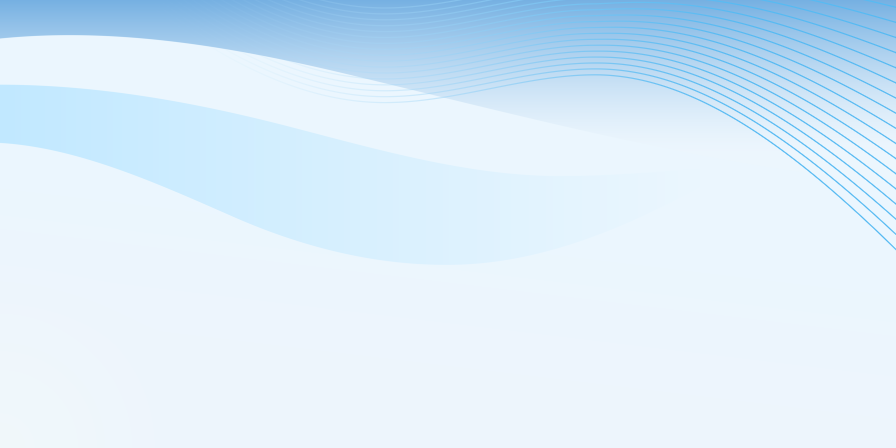
Write a WebGL 2 fragment shader that draws this background.

```glsl
#version 300 es
precision highp float;
// Pale blue background: sky fading down, soft waves and a fan of fine flowing lines.

uniform vec2 u_resolution;
out vec4 fragColor;

const vec3 SKY_TOP = vec3(0.46, 0.69, 0.885);
const vec3 SKY_LOW = vec3(0.925, 0.963, 0.992);
const vec3 MIST = vec3(0.920, 0.965, 0.995);
const vec3 PAPER = vec3(0.930, 0.960, 0.990);
const vec3 CORNER = vec3(0.940, 0.970, 0.982);
const vec3 RIBBON = vec3(0.755, 0.910, 1.0);
const vec3 LINE_PALE = vec3(0.66, 0.85, 0.97);
const vec3 LINE_DEEP = vec3(0.34, 0.73, 0.95);
const float LINE_COUNT = 17.0;
const float LINE_HALF_WIDTH = 0.0014;

// Cubic between two knots, each holding x, y and slope.
float span(float x, vec3 a, vec3 b) {
    float w = b.x - a.x;
    float t = (x - a.x) / w;
    float s = 1.0 - t;
    return s * s * ((1.0 + 2.0 * t) * a.y + t * w * a.z)
         + t * t * ((1.0 + 2.0 * s) * b.y - s * w * b.z);
}

// Smooth curve through four knots.
float curve(float x, vec3 a, vec3 b, vec3 c, vec3 d) {
    if (x < b.x) return span(x, a, b);
    return x < c.x ? span(x, b, c) : span(x, c, d);
}

// Edges of the waves, measured down from the top.
float crestEdge(float x) {
    return curve(x, vec3(0.0, 0.086, -0.1), vec3(0.781, 0.167, 0.24),
                 vec3(1.667, 0.365, 0.17), vec3(2.0, 0.41, 0.1));
}

float ribbonTop(float x) {
    return curve(x, vec3(0.0, 0.189, 0.0), vec3(0.651, 0.284, 0.26),
                 vec3(1.25, 0.393, 0.0), vec3(1.615, 0.372, -0.08));
}

float ribbonBottom(float x) {
    return curve(x, vec3(0.0, 0.319, 0.06), vec3(0.521, 0.484, 0.44),
                 vec3(1.016, 0.591, -0.02), vec3(1.563, 0.417, -0.55));
}

// Lowest line of the fan.
float fanBase(float x) {
    return curve(x, vec3(0.39, 0.052, 0.7), vec3(0.859, 0.229, 0.0),
                 vec3(1.328, 0.167, 0.0), vec3(2.0, 0.557, 0.98));
}

// Gap between lines, opening towards the right.
float fanGap(float x) {
    float t = clamp((x - 1.328) / 0.672, 0.0, 1.0);
    return 0.0132 + 0.0206 * pow(t, 1.5);
}

float fanLine(float x, float index) {
    return fanBase(x) - index * fanGap(x);
}

// 1 where y lies below the edge.
float below(float y, float edge, float pixel) {
    return smoothstep(-0.7 * pixel, 0.7 * pixel, y - edge);
}

// Coverage of the line nearest to the point.
float fanCoverage(vec2 p, float pixel) {
    float index = round((fanBase(p.x) - p.y) / fanGap(p.x));
    index = clamp(index, 0.0, LINE_COUNT - 1.0);
    float y = fanLine(p.x, index);
    float slope = (fanLine(p.x + 0.002, index) - y) / 0.002;
    float d = abs(p.y - y) / sqrt(1.0 + slope * slope);
    float widest = min(2.0 * LINE_HALF_WIDTH, pixel);
    return clamp(LINE_HALF_WIDTH + 0.5 * pixel - d, 0.0, widest) / pixel;
}

void main() {
    // Canvas is 2 wide and 1 high, y running down.
    vec2 uv = gl_FragCoord.xy / u_resolution;
    vec2 p = vec2(2.0 * uv.x, 1.0 - uv.y);
    float pixel = 1.0 / u_resolution.y;

    // Sky
    float skyFade = pow(max(1.0 - p.y / 0.34, 0.0), 1.5);
    vec3 color = mix(SKY_LOW, SKY_TOP, skyFade);

    // Pale ground below the crest
    vec3 ground = mix(MIST, PAPER, smoothstep(0.3, 0.75, p.y - 0.12 * p.x));
    ground = mix(ground, CORNER, 1.0 - smoothstep(0.0, 0.45, length(p - vec2(0.0, 1.0))));
    color = mix(color, ground, below(p.y, crestEdge(p.x), pixel));

    // Ribbon, fading to the right
    float ribbon = below(p.y, ribbonTop(p.x), pixel)
                 * (1.0 - below(p.y, ribbonBottom(p.x), pixel));
    float ribbonFade = pow(max(1.0 - p.x / 1.57, 0.0), 1.1);
    color = mix(color, mix(MIST, RIBBON, ribbonFade), ribbon * step(p.x, 1.57));

    // Flowing lines
    float strength = smoothstep(0.3, 1.75, p.x);
    vec3 ink = mix(LINE_PALE, LINE_DEEP, smoothstep(0.7, 1.7, p.x));
    color = mix(color, ink, strength * fanCoverage(p, pixel));

    fragColor = vec4(color, 1.0);
}
```
